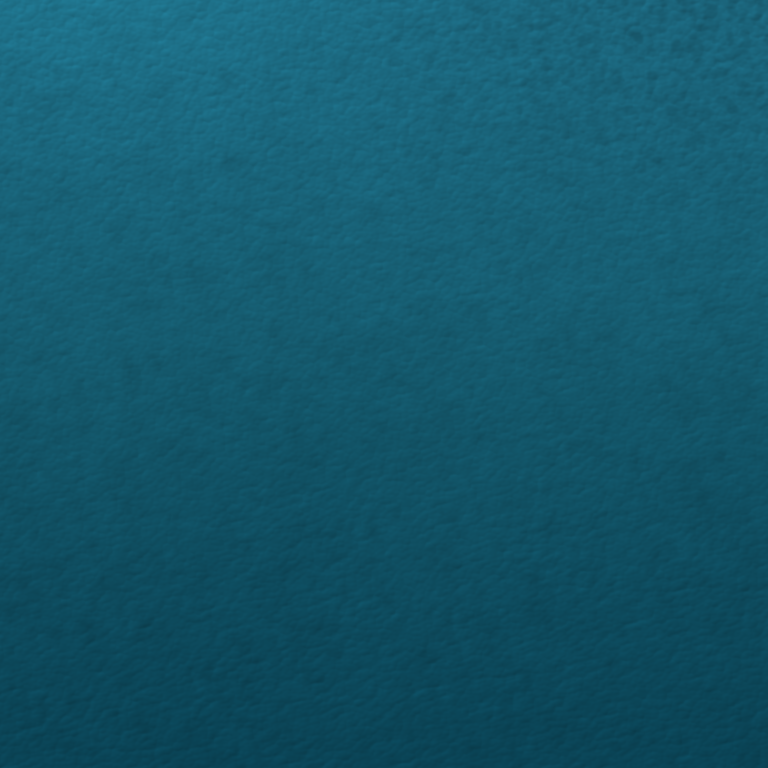
Write a Shadertoy shader that draws this texture.

```glsl
// Teal leather-like surface: a soft vertical gradient with a glow at the upper left,
// covered by fine embossed grain. The grain is the slope of smooth cellular noise,
// rounded near the top and drawn out into gently rising creases near the bottom.

const vec3 DEEP_TEAL = vec3(0.035, 0.255, 0.325);
const vec3 MID_TEAL = vec3(0.079, 0.347, 0.422);
const vec3 LIGHT_TEAL = vec3(0.110, 0.412, 0.505);
const vec3 GLOW_TINT = vec3(0.015, 0.060, 0.065);

vec2 hash2(vec2 cell) {
    vec3 q = fract(cell.xyx * vec3(0.1031, 0.1030, 0.0973));
    q += dot(q, q.yzx + 33.33);
    return fract((q.xx + q.yz) * q.zy);
}

mat2 rotation(float angle) {
    float c = cos(angle), s = sin(angle);
    return mat2(c, -s, s, c);
}

// Smooth cellular height: low at the cell points, raised between them
float cellular(vec2 p, float sharpness) {
    vec2 cell = floor(p), local = fract(p);
    float sum = 0.0;
    for (int y = -1; y <= 1; y++) {
        for (int x = -1; x <= 1; x++) {
            vec2 offset = vec2(x, y);
            vec2 d = offset + hash2(cell + offset) - local;
            sum += exp(-sharpness * dot(d, d));
        }
    }
    return -log(sum + 0.001) / sharpness;
}

// Light minus shade across the cells, lit from above
float relief(vec2 uv, vec2 cells, float tilt) {
    vec2 p = rotation(tilt) * uv * cells + 17.0;
    vec2 lightStep = vec2(-0.10, 0.24);
    return cellular(p + lightStep, 5.0) - cellular(p - lightStep, 5.0);
}

// Broad uneven patches from warped sines, roughly -1 to 1
float patches(vec2 p) {
    float sum = 0.0, weight = 0.5;
    for (int i = 0; i < 4; i++) {
        p = rotation(0.9) * p + 0.6 * sin(p.yx * 1.3 + float(i));
        sum += weight * sin(p.x + 1.7) * cos(p.y * 1.2);
        p *= 1.8;
        weight *= 0.6;
    }
    return sum;
}

// Soft blotches, lighter or darker around zero
float blotches(vec2 uv, vec2 cells) {
    return 0.08 - cellular(rotation(0.2) * uv * cells + 5.0, 4.0);
}

vec3 tealGradient(float height) {
    vec3 lower = mix(DEEP_TEAL, MID_TEAL, smoothstep(-0.15, 0.67, height));
    return mix(lower, LIGHT_TEAL, smoothstep(0.42, 1.05, height));
}

void mainImage(out vec4 fragColor, in vec2 fragCoord) {
    vec2 uv = fragCoord / iResolution.xy;

    // Base gradient with slight unevenness and an upper left glow
    float mottling = patches(uv * vec2(6.0, 8.0));
    vec3 color = tealGradient(uv.y + 0.04 * mottling);
    color += GLOW_TINT * exp(-4.5 * length((uv - vec2(0.12, 1.05)) * vec2(0.8, 1.5)));

    // Blotches between the size of the grain and the size of the gradient
    float tone = 0.02 * patches(uv * vec2(22.0, 32.0) + 9.0);
    tone += 0.06 * blotches(uv, vec2(26.0, 38.0));
    tone += 0.08 * blotches(uv, vec2(56.0, 84.0));
    color *= 1.0 + tone;

    // Rounded grain above, stretched creases below
    float roundGrain = relief(uv, vec2(95.0, 120.0), 0.15);
    float creases = relief(uv, vec2(66.0, 130.0), 0.28);
    float fineGrain = relief(uv, vec2(150.0, 190.0), 0.10);
    float grain = mix(creases, roundGrain, smoothstep(0.25, 0.85, uv.y));
    float strength = 0.105 + 0.03 * patches(uv * 11.0 + 4.0);
    strength += 0.03 * smoothstep(0.4, 0.0, uv.y);
    color *= 1.0 + strength * grain + 0.09 * fineGrain;

    // Faint dark pits gathering toward the upper right
    float corner = smoothstep(0.6, 0.05, length((uv - vec2(0.98, 1.0)) * vec2(0.8, 1.6)));
    float pits = smoothstep(0.16, -0.12, cellular(uv * vec2(66.0, 84.0), 5.0));
    color *= 1.0 - corner * (0.03 + 0.10 * pits);

    fragColor = vec4(clamp(color, 0.0, 1.0), 1.0);
}
```
